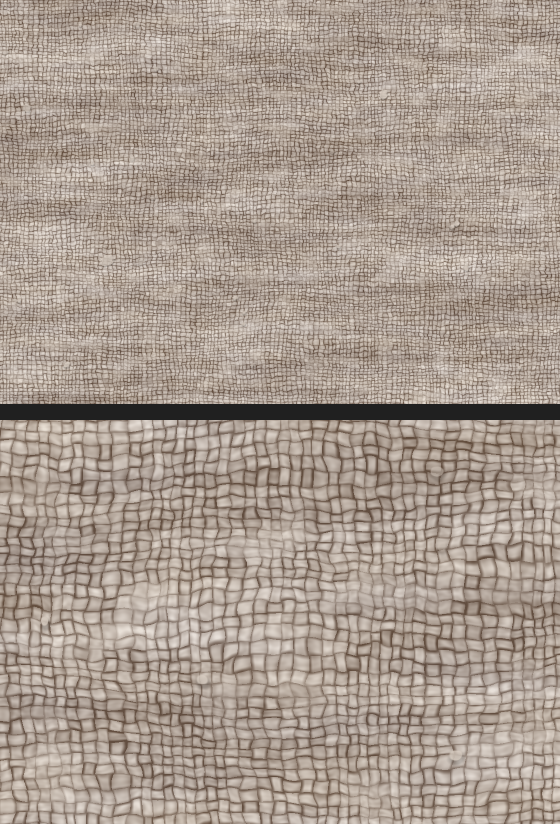
Top: the whole. Bottom: its middle third, enlarged.
Write a Shadertoy shader that draws this texture.

```glsl
const vec3 GAP_BROWN = vec3(0.385, 0.305, 0.25);
const vec3 FLAX_LIGHT = vec3(0.885, 0.85, 0.815);
const vec3 NUB_CREAM = vec3(0.85, 0.805, 0.76);
const vec2 THREADS = vec2(98.0, 106.0);   // warp and weft threads per canvas height
const int NUBS = 36;

vec2 hash2(vec2 p) {
    vec3 h = fract(p.xyx * vec3(0.1031, 0.1030, 0.0973));
    h += dot(h, h.yzx + 33.33);
    return fract((h.xx + h.yz) * h.zy);
}

float gradientDot(vec2 corner, vec2 offset) {
    float angle = 6.2832 * hash2(corner).x;
    return dot(vec2(cos(angle), sin(angle)), offset);
}

float gradientNoise(vec2 p) {
    vec2 i = floor(p), f = fract(p);
    vec2 s = f * f * f * (f * (f * 6.0 - 15.0) + 10.0);
    vec2 e = vec2(1.0, 0.0);
    float low = mix(gradientDot(i, f), gradientDot(i + e.xy, f - e.xy), s.x);
    float high = mix(gradientDot(i + e.yx, f - e.yx), gradientDot(i + e.xx, f - e.xx), s.x);
    return 1.4 * mix(low, high, s.y);
}

// Lightness of a plain weave with wandering, uneven threads
float weave(vec2 p, float fuzz) {
    vec2 q = p * THREADS;
    q.x += 1.1 * gradientNoise(p * vec2(13.0, 5.0));
    q.y += 1.3 * gradientNoise(p * vec2(5.0, 12.0) + 31.0);
    q += 0.32 * vec2(gradientNoise(q * 0.55), gradientNoise(q * 0.55 + 57.0));

    vec2 cell = floor(q), f = q - cell - 0.5;
    bool warpOver = mod(cell.x + cell.y, 2.0) > 0.5;
    float across = abs(warpOver ? f.x : f.y);
    float along = abs(warpOver ? f.y : f.x);
    vec2 grain = hash2(cell + 200.0);
    float width = mix(0.47, 0.61, grain.x);
    float body = 1.0 - smoothstep(width - 0.29, width, across);
    float crown = 1.0 - 1.5 * along * along;
    float relief = mix(body * crown, 0.82, 0.5 * fuzz);

    float threadTone = warpOver ? hash2(vec2(cell.x, 7.0)).x : hash2(vec2(cell.y, 19.0)).y;
    float fibre = gradientNoise(q * vec2(1.7, 2.6) + 80.0);
    return 0.06 + 0.73 * relief + 0.10 * (threadTone - 0.5)
        + 0.17 * (grain.y - 0.5) + 0.14 * fibre;
}

// Broad folds and long slubby streaks along the weft
float clothShade(vec2 p) {
    vec2 tilted = vec2(p.x + 0.4 * p.y, p.y - 0.25 * p.x);
    float folds = gradientNoise(tilted * vec2(2.2, 5.5) + 11.0);
    float creases = gradientNoise(p * vec2(3.5, 13.0) + 43.0);
    float streaks = gradientNoise(p * vec2(4.0, 48.0) + 71.0);
    return 0.12 * folds + 0.11 * creases + 0.13 * streaks;
}

// Distance to the edge of a lumpy, slightly tilted oval
float lump(vec2 d, vec2 radius, float tilt, float seed) {
    d += tilt * d.yx * vec2(1.0, -1.0);
    float wobble = 0.35 * gradientNoise(d * 130.0 + seed * 9.7);
    return (length(d / radius) - 1.0 + wobble) * min(radius.x, radius.y);
}

vec3 addNubs(vec3 cloth, vec2 p, float aspect, float pixel) {
    for (int i = 0; i < NUBS; i++) {
        float seed = float(i);
        vec2 centre = hash2(vec2(seed, 3.0)) * vec2(aspect, 1.0);
        vec2 look = hash2(vec2(seed, 23.0));
        float size = mix(0.004, 0.0135, look.x * look.x * look.x);
        vec2 radius = size * vec2(mix(0.8, 1.4, look.y), 1.0);
        float d = lump(p - centre, radius, look.y - 0.5, seed);
        float shadow = lump(p - centre + vec2(-0.001, 0.003), radius, look.y - 0.5, seed);
        float opacity = mix(0.3, 0.9, hash2(vec2(seed, 41.0)).x);
        cloth *= 1.0 - 0.22 * opacity * (1.0 - smoothstep(-0.001, 0.003, shadow));
        float cover = 1.0 - smoothstep(-pixel, pixel, d);
        vec3 cream = NUB_CREAM + 0.05 * gradientNoise(p * 120.0);
        cloth = mix(cloth, cream, opacity * cover);
    }
    return cloth;
}

void mainImage(out vec4 fragColor, in vec2 fragCoord) {
    float pixel = 1.0 / iResolution.y;
    vec2 p = fragCoord * pixel;

    // Matted patches where loose fibres veil the weave
    float fuzz = smoothstep(0.12, 0.6, gradientNoise(p * vec2(15.0, 24.0) + 17.0));

    // Four samples smooth the fine threads
    float tone = 0.0;
    for (int k = 0; k < 4; k++) {
        vec2 shift = vec2(float(k % 2), float(k / 2)) * 0.5 - 0.25;
        tone += 0.25 * weave(p + shift * pixel, fuzz);
    }
    tone += clothShade(p) + 0.06 * fuzz;

    vec3 cloth = mix(GAP_BROWN, FLAX_LIGHT, clamp(tone, 0.0, 1.05));
    float warmth = gradientNoise(p * vec2(9.0, 30.0) + 5.0);
    cloth += warmth * vec3(0.006, 0.0, -0.014);
    cloth = addNubs(cloth, p, iResolution.x * pixel, pixel);
    fragColor = vec4(cloth, 1.0);
}
```
